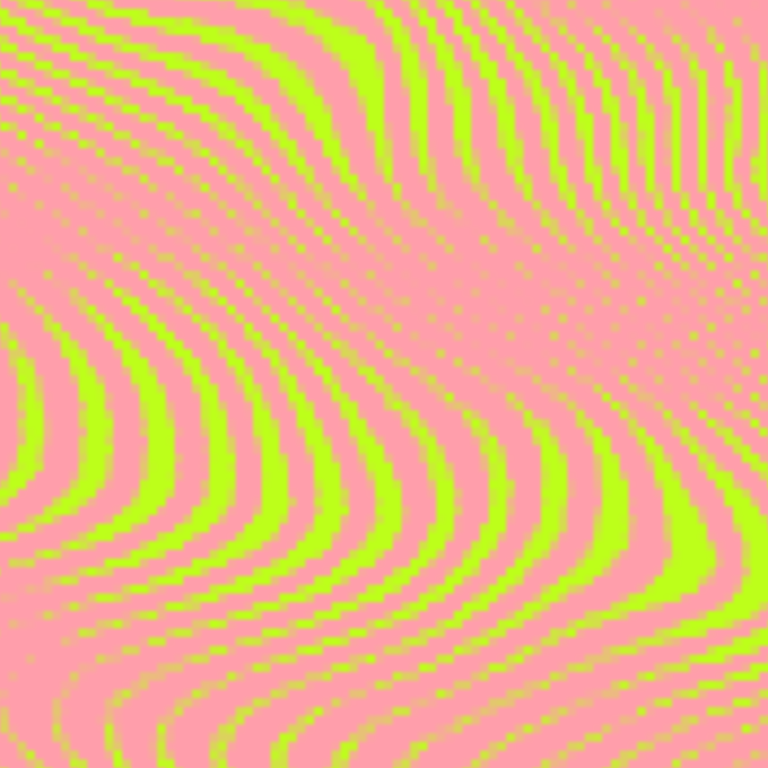
A WebGL 1 fragment shader for this background:

```glsl
precision highp float;
// Lime stripes bending over a pink ground, drawn on a coarse grid.
// A folded phase field gives the bends, a slow density field thins the
// stripes into specks, and neighbouring cells are softly blended.

uniform vec2 u_resolution;

const float TAU = 6.2831853;
const float CELLS = 88.0;        // grid cells across the canvas
const vec3 PINK = vec3(1.0, 0.62, 0.67);
const vec3 LIME = vec3(0.74, 1.0, 0.10);

float hash(vec2 p) {
    vec3 q = fract(p.xyx * vec3(0.1031, 0.1030, 0.0973));
    q += dot(q, q.yzx + 33.33);
    return fract((q.x + q.y) * q.z);
}

// Smooth value noise in -1..1
float noise(vec2 p) {
    vec2 i = floor(p);
    vec2 f = fract(p);
    f = f * f * (3.0 - 2.0 * f);
    float low = mix(hash(i), hash(i + vec2(1.0, 0.0)), f.x);
    float high = mix(hash(i + vec2(0.0, 1.0)), hash(i + 1.0), f.x);
    return 2.0 * mix(low, high, f.y) - 1.0;
}

// Signed distance from the slanted line where the stripes turn back
float ridgeOffset(vec2 p) {
    return p.y + 0.18 * p.x - 0.44 + 0.03 * noise(p * 3.0 + 20.0);
}

// Rounded wave below the ridge; above it a slope that stays steep on the
// left and levels out on the right
float fold(float t, float x) {
    float k = TAU / 0.5;
    float below = 2.7 * (1.0 - cos(TAU * t / 0.72));
    float stepped = 12.0 * (t - sin(k * t) / k);
    float steep = t > 0.25 ? 24.0 * t - 3.0 : stepped;
    float above = mix(steep, stepped, smoothstep(0.12, 0.56, x));
    return t > 0.0 ? above : below;
}

// Stripe count at a point, with tighter stripes at the upper right
float stripePhase(vec2 p, float t) {
    float crowding = 10.0 * max(p.x - 0.48, 0.0) * smoothstep(0.15, 0.5, t);
    return 12.5 * p.x + fold(t, p.x) + crowding + 0.65 * noise(p * 4.0 + 7.0);
}

// Amount of lime in one grid cell
float cellInk(vec2 cell) {
    vec2 p = (cell + 0.5) / CELLS;
    float t = ridgeOffset(p);
    float density = -0.64 + 0.58 * cos(TAU * t / 0.54)
                  + 0.45 * noise(p * 5.0 + 41.0);
    float grain = 0.45 * (hash(cell + 130.0) - 0.5);
    float wave = cos(TAU * stripePhase(p, t));
    return smoothstep(-0.46, 0.46, wave + density + grain);
}

// Blend of the four nearest cells with narrow soft borders
float softGrid(vec2 p) {
    vec2 g = p * CELLS - 0.5;
    vec2 i = floor(g);
    vec2 f = smoothstep(0.12, 0.88, fract(g));
    float low = mix(cellInk(i), cellInk(i + vec2(1.0, 0.0)), f.x);
    float high = mix(cellInk(i + vec2(0.0, 1.0)), cellInk(i + 1.0), f.x);
    return mix(low, high, f.y);
}

void main() {
    vec2 p = gl_FragCoord.xy / min(u_resolution.x, u_resolution.y);
    gl_FragColor = vec4(mix(PINK, LIME, softGrid(p)), 1.0);
}
```
